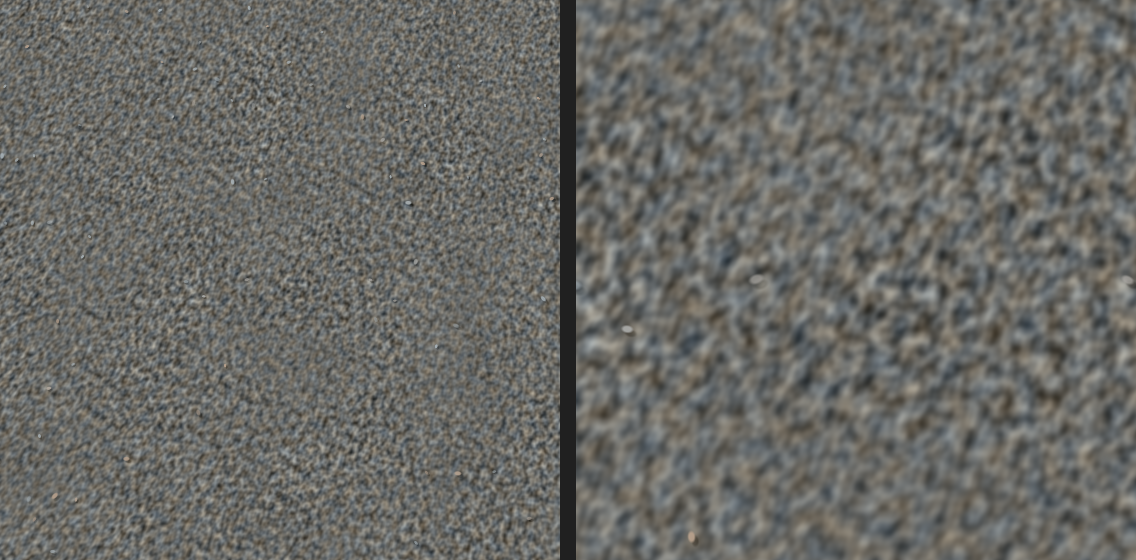
Left, the full canvas; right, a detail of the centre.
A Shadertoy shader for this texture:

```glsl
// Worn asphalt seen at a slight slant: fine leaning grains that shrink towards the top.
// Two octaves of stretched gradient noise give the grain; broad noise varies its contrast
// and tint, and a sparse jittered grid scatters pale chips with small shadows.

const float PI = 3.14159;

const vec3  BASE_COLOR    = vec3(0.417, 0.417, 0.403);
const vec3  BRIGHT_TINT   = vec3(1.0, 1.0, 0.95);     // light grains turn slightly warm
const vec3  WARM_SHIFT    = vec3(0.060, 0.0, -0.070); // hue drift between grains
const vec3  COOL_CHIP     = vec3(0.66, 0.70, 0.72);
const vec3  WARM_CHIP     = vec3(0.72, 0.63, 0.55);

const float PERSPECTIVE   = 0.35;   // extra grain density at the top edge
const float GRAIN_FREQ    = 86.0;   // grains per canvas height at the bottom
const float FINE_RATIO    = 1.75;
const float GRAIN_LEAN    = 1.0;    // angle of the long grain axis, radians
const float GRAIN_STRETCH = 1.3;
const float COARSE_AMOUNT = 0.25;
const float FINE_AMOUNT   = 0.18;
const float PATCH_AMOUNT  = 0.035;
const float CHIP_FREQ     = 23.0;
const float CHIP_CHANCE   = 0.13;
const float SHADOW_DEPTH  = 0.10;

// Integer hash: two values in 0..1 for each lattice cell
vec2 hash2(vec2 cell) {
    const uint MIX = 1664525u;
    uvec2 q = uvec2(ivec2(cell)) * MIX + 12345u;
    q.x += q.y * MIX;
    q.y += q.x * MIX;
    q ^= q >> 16u;
    q.x += q.y * MIX;
    q.y += q.x * MIX;
    q ^= q >> 16u;
    return vec2(q & 65535u) / 65535.0;
}

mat2 rotation(float angle) {
    float c = cos(angle), s = sin(angle);
    return mat2(c, -s, s, c);
}

float cornerSlope(vec2 cell, vec2 offset) {
    float angle = 2.0 * PI * hash2(cell).x;
    return dot(vec2(cos(angle), sin(angle)), offset);
}

float gradientNoise(vec2 p) {
    vec2 cell = floor(p), f = fract(p);
    vec2 w = f * f * f * (f * (f * 6.0 - 15.0) + 10.0);
    vec2 e = vec2(0.0, 1.0);
    float low  = mix(cornerSlope(cell, f), cornerSlope(cell + e.yx, f - e.yx), w.x);
    float high = mix(cornerSlope(cell + e, f - e), cornerSlope(cell + e.yy, f - e.yy), w.x);
    return mix(low, high, w.y);
}

// Soft-edged ellipse; radius in cell units
float chipMask(vec2 p, float radius, float angle) {
    p = rotation(angle) * p * vec2(0.8, 1.25);
    return 1.0 - smoothstep(0.55, 1.25, length(p) / radius);
}

vec3 addChips(vec3 color, vec2 ground) {
    vec2 p = ground * CHIP_FREQ;
    vec2 cell = floor(p);
    vec2 pick = hash2(cell + 311.0);
    vec2 look = hash2(cell + 727.0);
    vec2 local = fract(p) - mix(vec2(0.25), vec2(0.75), hash2(cell + 97.0));
    float present = step(pick.x, CHIP_CHANCE);
    float radius = mix(0.07, 0.13, pick.y * pick.y);
    float angle = PI * look.x;

    float shadow = chipMask(local - radius * vec2(0.8, -0.9), radius, angle);
    color -= SHADOW_DEPTH * present * shadow;

    vec3 chipColor = mix(COOL_CHIP, WARM_CHIP, smoothstep(0.3, 0.9, look.y));
    float strength = mix(0.45, 0.95, fract(look.x * 7.0 + pick.y));
    return mix(color, chipColor, present * strength * chipMask(local, radius, angle));
}

void mainImage(out vec4 fragColor, in vec2 fragCoord) {
    vec2 uv = fragCoord / iResolution.y;

    // Slanted ground plane
    float density = 1.0 + PERSPECTIVE * uv.y;
    vec2 ground = vec2((uv.x - 0.5) * density, uv.y + 0.5 * PERSPECTIVE * uv.y * uv.y);

    // Leaning grains in two sizes
    vec2 grainPos = rotation(GRAIN_LEAN) * ground * GRAIN_FREQ;
    grainPos.x /= GRAIN_STRETCH;
    float coarse = gradientNoise(grainPos);
    float fine = gradientNoise(rotation(0.4) * grainPos * FINE_RATIO + 41.3);

    // Broad patches of rougher and smoother surface
    float patches = gradientNoise(ground * 5.0 + 13.7) + 0.5 * gradientNoise(ground * 13.0 + 5.1);
    float contrast = 1.0 + 0.45 * patches;
    float tone = contrast * (COARSE_AMOUNT * coarse + FINE_AMOUNT * fine);
    tone += PATCH_AMOUNT * gradientNoise(ground * 9.0 + 71.9);

    // Tone and hue
    float hue = gradientNoise(grainPos * 0.8 + 157.3);
    vec3 color = BASE_COLOR + tone * mix(vec3(1.0), BRIGHT_TINT, step(0.0, tone));
    color += WARM_SHIFT * hue + 0.06 * WARM_SHIFT * tone / COARSE_AMOUNT;

    color = addChips(color, ground);
    fragColor = vec4(clamp(color, 0.0, 1.0), 1.0);
}
```
